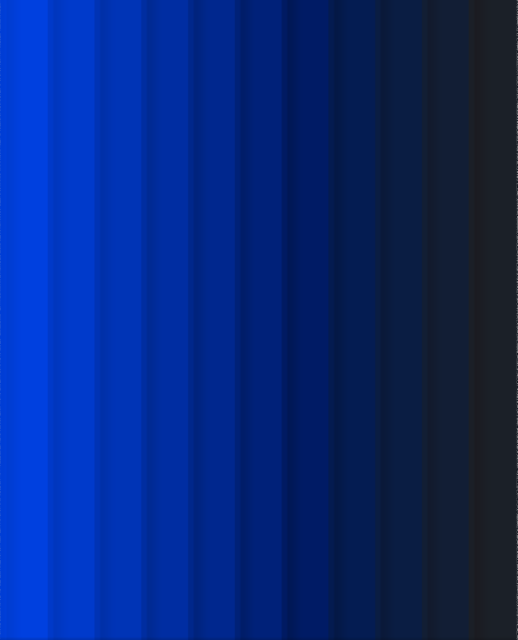
This background is drawn by a WebGL 1 fragment shader. Its source:

```glsl
precision highp float;
// Eleven vertical pleats stepping from vivid blue through navy to charcoal.
// Each pleat takes one step of a colour ramp; a crisp fold line follows its
// left edge and fades to the right, and faint grain roughens the outer sides.

uniform vec2 u_resolution;

float hash(vec2 p) {
  return fract(sin(dot(p, vec2(127.1, 311.7))) * 43758.5);
}

// Colour of a pleat; fractional steps blend neighbouring pleats.
vec3 pleatColor(float level) {
  vec3 vivid = vec3(0.0, 0.25, 0.875);
  vec3 navy = vec3(0.0, 0.106, 0.395);
  vec3 charcoal = vec3(0.105, 0.125, 0.155);
  vec3 blues = mix(vivid, navy, clamp(level / 6.0, 0.0, 1.0));
  float fade = clamp((level - 6.0) / 4.0, 0.0, 1.0);
  return mix(blues, charcoal, pow(vec3(fade), vec3(1.45, 1.2, 0.87)));
}

void main() {
  vec2 uv = gl_FragCoord.xy / u_resolution;

  // Pleat number and position across the pleat
  float position = uv.x / 0.0903;
  float index = min(floor(position), 10.0);
  float across = position - index;

  // Narrow blended step at each boundary
  float level = max(index - 1.0 + smoothstep(0.0, 0.04, across), 0.0);
  vec3 color = pleatColor(level);

  // Fold shadow: a lit lip, then a crisp onset and a slow recovery
  float onset = 0.15 * smoothstep(0.0, 0.05, across)
              + 0.85 * smoothstep(0.11, 0.17, across);
  float shadow = onset * (1.0 - smoothstep(0.15, 0.5, across));
  float depth = mix(0.06, 0.16, smoothstep(0.0, 7.0, index));
  color *= 1.0 - shadow * depth * vec3(0.0, 0.9, 1.0);

  // Darker margin of the first pleat
  color *= 1.0 - 0.04 * (1.0 - smoothstep(0.004, 0.018, uv.x));

  // Slight dimming along the bottom
  color *= 1.0 - 0.12 * (1.0 - smoothstep(0.0, 0.006, uv.y));

  // Fine pale grain on the outer sides
  float grain = hash(floor(uv * vec2(414.0, 512.0)));
  float rightSide = smoothstep(0.996, 0.999, uv.x);
  float leftSide = 1.0 - smoothstep(0.001, 0.003, uv.x);
  color = mix(color, vec3(0.75), grain * (0.6 * rightSide + 0.15 * leftSide));

  gl_FragColor = vec4(color, 1.0);
}
```
